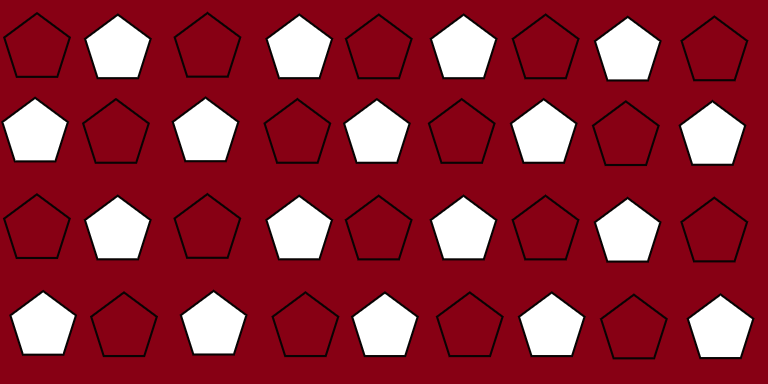
This pattern is drawn by a Shadertoy shader. Its source:

```glsl
// Checkered rows of white and hollow pentagons, loosely hand-placed on crimson.

// Lengths are in hundredths of the canvas height.
const float UNITS = 100.0;
const int COLS = 9;
const int ROWS = 4;
const vec2 FIRST = vec2(9.64, 12.6);     // centre of the top-left pentagon, y down
const vec2 PITCH = vec2(22.05, 24.12);
const float RADIUS = 8.98;
const float STRETCH = 1.02;              // slight vertical elongation
const float LINE_WIDTH = 0.54;

const vec3 CRIMSON = vec3(0.53, 0.0, 0.08);
const vec3 WHITE = vec3(1.0);
const vec3 INK = vec3(0.03, 0.01, 0.01);

// Uneven spacing: shifts shared by each whole column and each whole row.
const float COL_SHIFT[COLS] = float[](0.0, -1.0, 0.29, 2.15, 0.8, 0.85, 0.15, -0.52, 0.0);
const float COL_DROP[COLS] = float[](0.0, 0.35, -0.05, 0.35, 0.36, 0.36, 0.36, 0.94, 0.88);
const float ROW_SHIFT[ROWS] = float[](0.0, -0.5, -0.03, 1.6);
const float ROW_DROP[ROWS] = float[](0.0, -2.1, -1.07, 0.0);

const float PI = 3.14159;

// Signed distance to the edge lines of an upright pentagon (y down), sharp corners.
float pentagon(vec2 p, float radius) {
    float sector = 2.0 * PI / 5.0;
    float angle = mod(atan(p.x, p.y) + 0.5 * sector, sector) - 0.5 * sector;
    return length(p) * cos(angle) - radius * cos(0.5 * sector);
}

// Antialiased coverage of the region where d is negative.
float coverage(float d, float pixel) {
    return clamp(0.5 - d / pixel, 0.0, 1.0);
}

vec2 pentagonCentre(int col, int row) {
    vec2 shift = vec2(COL_SHIFT[col] + ROW_SHIFT[row], COL_DROP[col] + ROW_DROP[row]);
    return FIRST + PITCH * vec2(col, row) + shift;
}

void mainImage(out vec4 fragColor, in vec2 fragCoord) {
    float pixel = UNITS / iResolution.y;
    vec2 p = vec2(fragCoord.x, iResolution.y - fragCoord.y) * pixel;
    vec3 color = CRIMSON;

    for (int row = 0; row < ROWS; row++) {
        for (int col = 0; col < COLS; col++) {
            vec2 local = p - pentagonCentre(col, row);
            float d = pentagon(local / vec2(1.0, STRETCH), RADIUS);

            // Fill alternate cells, then outline every one.
            float filled = float((row + col) % 2);
            color = mix(color, WHITE, filled * coverage(d, pixel));
            color = mix(color, INK, coverage(abs(d) - 0.5 * LINE_WIDTH, pixel));
        }
    }
    fragColor = vec4(color, 1.0);
}
```
